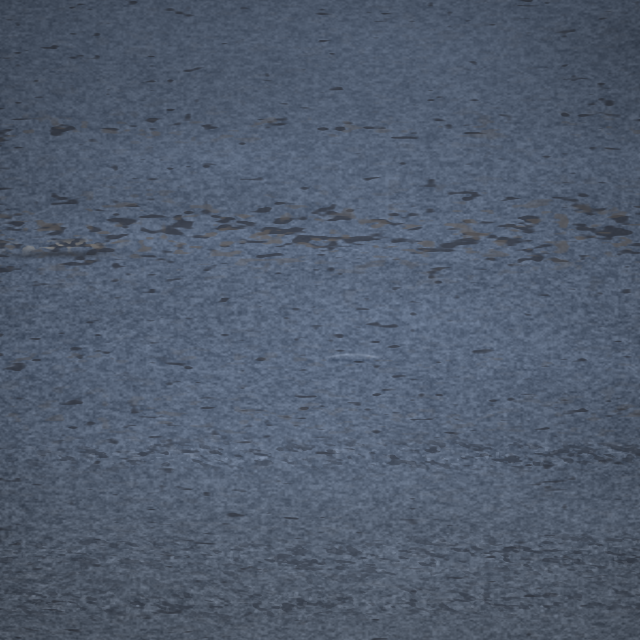
This texture is drawn by a Shadertoy shader. Its source:

```glsl
float hash(vec2 p) {
    vec3 q = fract(vec3(p.xyx) * 0.1031);
    q += dot(q, q.yzx + 33.33);
    return fract((q.x + q.y) * q.z);
}

float noise(vec2 p) {
    vec2 cell = floor(p), f = fract(p);
    f = f * f * (3.0 - 2.0 * f);
    return mix(mix(hash(cell), hash(cell + vec2(1, 0)), f.x),
               mix(hash(cell + vec2(0, 1)), hash(cell + vec2(1, 1)), f.x), f.y);
}

// Wavelets stretched along the horizon
float ripples(vec2 p, vec2 density) {
    return 0.6 * noise(p * density)
         + 0.4 * noise(p * density * vec2(2.1, 1.9) + 37.0);
}

float band(float y, float center, float width) {
    float d = (y - center) / width;
    return exp(-d * d);
}

void mainImage(out vec4 fragColor, in vec2 fragCoord) {
    vec2 uv = fragCoord / iResolution.xy;
    vec2 p = uv;
    p.y += 0.010 * (noise(uv * vec2(5.0, 9.0)) - 0.5)
         + 0.003 * (noise(uv * vec2(30.0, 40.0)) - 0.5);

    // Lens falloff and broad swell
    vec2 fromCenter = (uv - vec2(0.52, 0.46)) * vec2(1.0, 1.05);
    float light = 1.10 - 0.72 * dot(fromCenter, fromCenter);
    light += 0.10 * (noise(p * vec2(3.0, 16.0) + 5.0) - 0.5);
    vec3 color = vec3(0.328, 0.380, 0.458) * light;
    color = mix(color, color * vec3(1.03, 1.0, 0.96), smoothstep(0.45, 0.0, uv.y));

    // Fine surface grain, calmer toward the far water
    float nearness = mix(1.0, 0.6, smoothstep(0.5, 1.0, uv.y));
    float grain = 0.10 * (noise(p * vec2(190.0, 300.0)) - 0.5)
                + 0.07 * (noise(p * vec2(85.0, 210.0) + 11.0) - 0.5)
                + 0.05 * (noise(p * vec2(340.0, 390.0) + 71.0) - 0.5);
    color += grain * nearness * vec3(0.96, 1.0, 1.06);

    // Choppy bands with dark troughs and brown reflections
    float patches = 0.55 + 0.9 * noise(uv * vec2(5.0, 14.0) + 3.0);
    float chop = patches * (0.95 * band(p.y, 0.635, 0.055)
               + 0.55 * band(p.y, 0.800, 0.018)
               + 0.35 * band(p.y, 0.440, 0.010)
               + 0.30 * band(p.y, 0.350, 0.035));
    float trough = ripples(p, vec2(34.0, 130.0));
    float dark = smoothstep(0.76 - 0.20 * chop, 0.92 - 0.20 * chop, trough);
    color = mix(color, vec3(0.185, 0.200, 0.235) * light, dark * 0.75);

    float crest = ripples(p + vec2(0.006, 0.004), vec2(38.0, 125.0) * 1.1);
    float brown = smoothstep(0.60, 0.80, crest) * clamp(chop + 0.12, 0.0, 1.0);
    color = mix(color, vec3(0.355, 0.340, 0.335) * light, brown * 0.65);

    // Tight dark wavelets in the foreground
    float nearChop = band(p.y, 0.29, 0.022) + band(p.y, 0.13, 0.035)
                   + 0.9 * band(p.y, 0.06, 0.025);
    nearChop *= 0.45 + 0.7 * noise(uv * vec2(4.0, 18.0) + 19.0) + 0.25 * uv.x;
    float wavelet = ripples(p + vec2(0.0, 0.12 * p.x), vec2(62.0, 180.0));
    float nearDark = smoothstep(0.52, 0.72, wavelet) * clamp(nearChop, 0.0, 1.0);
    color = mix(color, vec3(0.200, 0.225, 0.270) * light, nearDark * 0.7);
    float glint = smoothstep(0.70, 0.88, noise(p * vec2(130.0, 260.0) + 53.0));
    color += glint * nearChop * vec3(0.060, 0.062, 0.065);

    // Breaking crest at the left of the strongest band
    float breaker = band(uv.x, 0.09, 0.08);
    float foam = smoothstep(0.50, 0.75, ripples(p, vec2(75.0, 170.0)))
               * breaker * band(p.y, 0.616, 0.009);
    float shadow = breaker * band(p.y, 0.602, 0.005);
    color = mix(color, vec3(0.17, 0.18, 0.20), shadow * 0.65);
    color = mix(color, vec3(0.56, 0.55, 0.53), foam * 0.75);

    // Pale curved swell near the middle
    float along = (uv.x - 0.55) / 0.045;
    float arc = 0.446 - 0.006 * along * along;
    float ends = 1.0 - smoothstep(0.6, 1.1, abs(along));
    color += 0.13 * ends * band(uv.y, arc, 0.0022);
    color -= 0.07 * ends * band(uv.y, 0.437, 0.0025);

    fragColor = vec4(clamp(color, 0.0, 1.0), 1.0);
}
```
